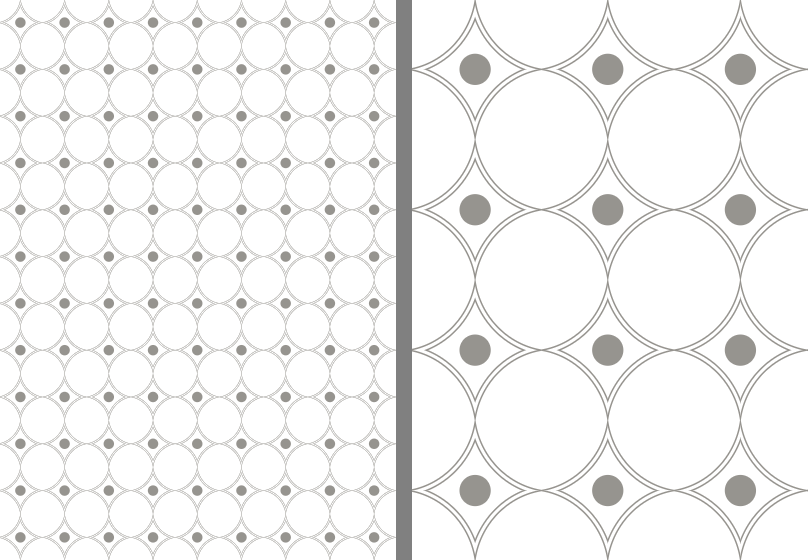
Left, the full canvas; right, a detail of the centre.
Write a WebGL 1 fragment shader that draws this pattern.

```glsl
precision highp float;

// A 9 by 12 lattice of four-pointed stars on white, each a thin double
// outline round a solid dot. Every cell is folded into one quadrant, where
// the concave star sides are arcs of circles that share one centre.

uniform vec2 u_resolution;

// Lengths are fractions of the canvas height.
const vec2 CELL = vec2(0.07896, 0.08357);
const vec2 FIRST_STAR = vec2(0.0364, 0.0404);
const vec2 STAR_REACH = vec2(0.0393, 0.0406);
const float ARC_CENTRE = 1.2;    // in units of the star's reach
const float INNER_TIP = 0.74;    // inner tip relative to the outer tip
const float DOT_RADIUS = 0.0093;
const float LINE_WIDTH = 0.0009;

const vec3 PAPER = vec3(1.0);
const vec3 INK = vec3(0.59, 0.58, 0.56);

// Offset from the nearest star centre, folded into the first quadrant.
vec2 foldedCell(vec2 p, vec2 origin, vec2 cell) {
  vec2 index = floor((p - origin) / cell + 0.5);
  return abs(p - origin - index * cell);
}

// Signed distance to a concave star side that meets the axes at tip * reach.
float starSide(vec2 q, vec2 reach, float centre, float tip) {
  float radius = length(vec2(centre - tip, centre));
  float scale = 0.5 * (reach.x + reach.y);
  return (length(q / reach - centre) - radius) * scale;
}

// Pixel coverage of the region where the distance is negative.
float fill(float distance, float pixel) {
  return clamp(0.5 - distance / pixel, 0.0, 1.0);
}

// Pixel coverage of a line, exact even when thinner than one pixel.
float stroke(float distance, float width, float pixel) {
  return fill(distance - 0.5 * width, pixel)
       - fill(distance + 0.5 * width, pixel);
}

void main() {
  float pixel = 1.0 / u_resolution.y;
  vec2 p = gl_FragCoord.xy * pixel;
  vec2 q = foldedCell(p, FIRST_STAR, CELL);

  // Double star outline
  float outer = starSide(q, STAR_REACH, ARC_CENTRE, 1.0);
  float inner = starSide(q, STAR_REACH, ARC_CENTRE, INNER_TIP);
  float ink = max(stroke(outer, LINE_WIDTH, pixel),
                  stroke(inner, LINE_WIDTH, pixel));

  // Central dot
  ink = max(ink, fill(length(q) - DOT_RADIUS, pixel));

  gl_FragColor = vec4(mix(PAPER, INK, ink), 1.0);
}
```
